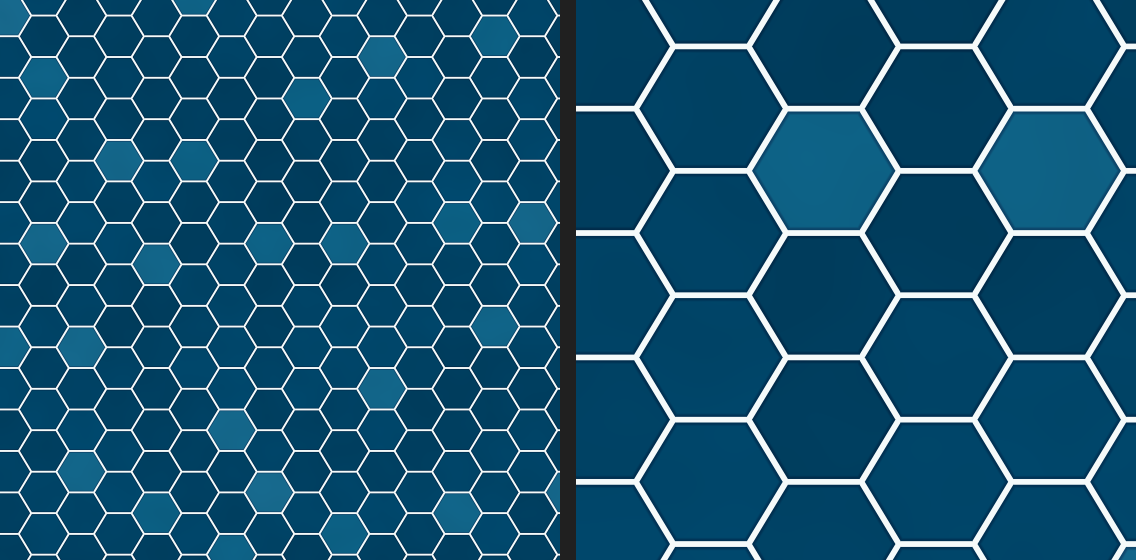
Left, the full canvas; right, a detail of the centre.
This pattern is drawn by a WebGL 1 fragment shader. Its source:

```glsl
precision highp float;

uniform vec2 u_resolution;

float hash(vec2 p) {
  return fract(sin(dot(p, vec2(127.1, 311.7))) * 4375.85);
}

vec2 gradient(vec2 cell) {
  float angle = 6.2832 * hash(cell + 0.37);
  return vec2(cos(angle), sin(angle));
}

float gradientNoise(vec2 p) {
  vec2 i = floor(p);
  vec2 f = fract(p);
  vec2 u = f * f * f * (f * (f * 6.0 - 15.0) + 10.0);
  float low = mix(dot(gradient(i), f),
                  dot(gradient(i + vec2(1, 0)), f - vec2(1, 0)), u.x);
  float high = mix(dot(gradient(i + vec2(0, 1)), f - vec2(0, 1)),
                   dot(gradient(i + vec2(1, 1)), f - vec2(1, 1)), u.x);
  return mix(low, high, u.y);
}

// Columns are one unit apart; odd columns sit half a row higher.
vec2 nearestTile(vec2 p) {
  vec2 even = vec2(2.0 * floor(p.x * 0.5 + 0.5), floor(p.y + 0.5));
  vec2 odd = vec2(2.0 * floor(p.x * 0.5) + 1.0, floor(p.y) + 0.5);
  vec2 toEven = (p - even) * vec2(0.866, 1.0);
  vec2 toOdd = (p - odd) * vec2(0.866, 1.0);
  return dot(toEven, toEven) < dot(toOdd, toOdd) ? even : odd;
}

// Distance to the hexagon's border, in row heights.
float borderDistance(vec2 local) {
  vec2 q = abs(local * vec2(0.866, 1.0));
  return 0.5 - max(q.y, dot(q, vec2(0.866, 0.5)));
}

// A tile is bright when its hash beats all close tiles, which keeps accents apart.
float isAccent(vec2 tile) {
  float own = hash(tile);
  float accent = 1.0;
  for (int i = -1; i <= 1; i++) {
    for (int j = -2; j <= 1; j++) {
      float column = float(i);
      float row = float(j) + 0.5 * abs(column);
      // The side columns hold only their two touching tiles.
      if (i != 0 && abs(row) > 1.0) continue;
      if (i == 0 && j == 0) continue;
      if (hash(tile + vec2(column, row)) > own) accent = 0.0;
    }
  }
  if (hash(tile + vec2(0.0, 2.0)) > own) accent = 0.0;
  return accent;
}

void main() {
  vec2 uv = gl_FragCoord.xy / u_resolution.y;
  float pixel = 1.0 / u_resolution.y;

  vec2 grid = (uv - vec2(0.0111, 0.0096)) / vec2(0.0671, 0.07405);
  vec2 tile = nearestTile(grid);
  float edge = borderDistance(grid - tile) * 0.07405;

  // Tile tones drift slowly across the canvas and vary from tile to tile.
  float random = hash(tile + 41.3);
  float tone = 0.75 * random * random + 0.12 + 0.4 * gradientNoise(uv * 3.0 + 7.0);
  vec3 navy = mix(vec3(0.0, 0.235, 0.36), vec3(0.0, 0.285, 0.43), clamp(tone, 0.0, 1.0));
  vec3 teal = mix(vec3(0.04, 0.37, 0.51), vec3(0.09, 0.41, 0.55), random);
  vec3 color = mix(navy, teal, isAccent(tile));

  // Faint mottling inside the tiles.
  color *= 1.0 + 0.04 * gradientNoise(uv * 18.0);

  // Dark rim beside the pale grout.
  float rim = 1.0 - smoothstep(0.0022, 0.0042, edge);
  color *= mix(vec3(1.0), vec3(0.8, 0.7, 0.79), rim);

  float grout = 1.0 - smoothstep(0.0017 - 0.6 * pixel, 0.0017 + 0.6 * pixel, edge);
  color = mix(color, vec3(0.96, 0.98, 0.98), grout);

  gl_FragColor = vec4(color, 1.0);
}
```
